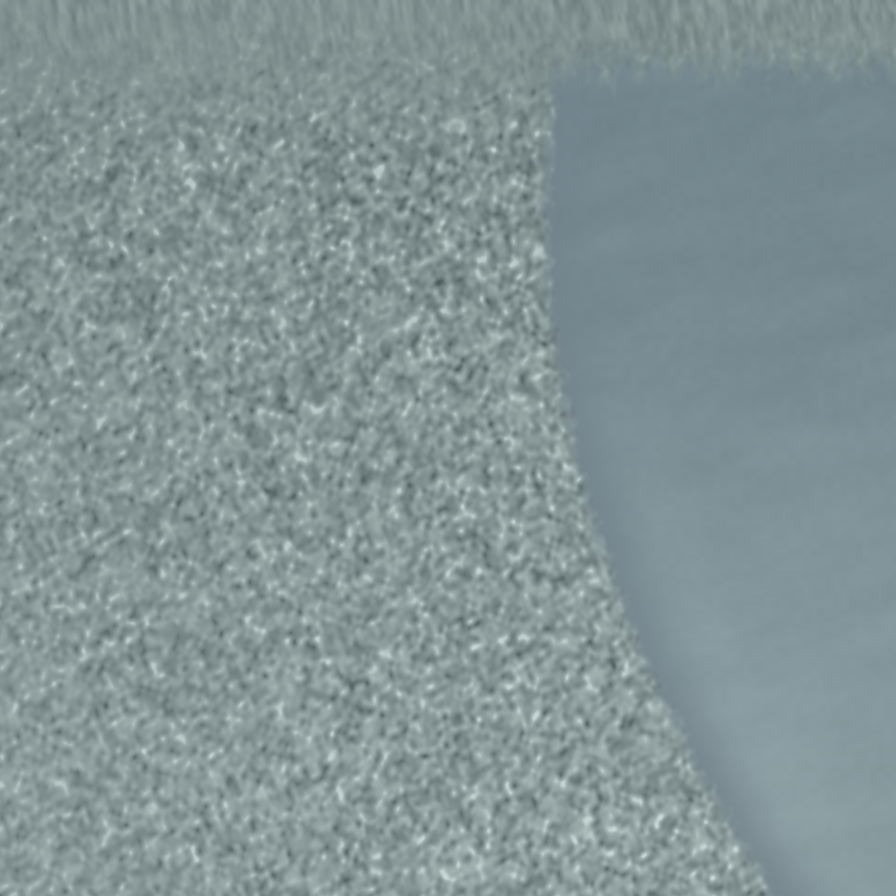
Reproduce this texture procedurally as a Shadertoy shader.

```glsl
#define GRAIN_SCALE 135.0
#define GRAIN_CONTRAST 0.37
#define EDGE_LEFT 0.608
#define EDGE_BEND 0.433
#define EDGE_APEX 0.77
#define TOP_EDGE 0.925
#define GRAIN_LOW vec3(0.540, 0.602, 0.600)
#define GRAIN_HIGH vec3(0.503, 0.565, 0.562)
#define SMOOTH_LOW vec3(0.535, 0.608, 0.625)
#define SMOOTH_HIGH vec3(0.450, 0.528, 0.560)
#define RIM_COLOR vec3(0.450, 0.512, 0.548)

float hash(vec2 p) {
    vec3 q = fract(vec3(p.xyx) * 0.1031);
    q += dot(q, q.yzx + 33.33);
    return fract((q.x + q.y) * q.z);
}

float noise(vec2 p) {
    vec2 i = floor(p), f = fract(p);
    f = f * f * (3.0 - 2.0 * f);
    return mix(mix(hash(i), hash(i + vec2(1, 0)), f.x),
               mix(hash(i + vec2(0, 1)), hash(i + vec2(1, 1)), f.x), f.y);
}

float fbm(vec2 p) {
    float sum = 0.0, amp = 0.5;
    for (int i = 0; i < 4; i++) {
        sum += amp * noise(p);
        p = mat2(1.6, 1.2, -1.2, 1.6) * p + 17.3;
        amp *= 0.5;
    }
    return sum / 0.9375;
}

// Compact slanted flecks: two rotated layers, centred on zero
float grain(vec2 uv) {
    vec2 p = uv * GRAIN_SCALE;
    p += 0.4 * vec2(noise(p * 0.5), noise(p * 0.5 + 41.0));
    float a = noise(mat2(0.95, 0.25, -0.40, 0.75) * p);
    float b = noise(mat2(1.05, -0.50, 0.45, 0.90) * p + 73.0);
    return 0.52 * a + 0.48 * b - 0.5;
}

// Rough material, blurring into upright streaks near the top
vec3 roughSurface(vec2 uv) {
    float topBlur = smoothstep(0.86, 1.0, uv.y + 0.03 * (noise(uv * 30.0) - 0.5));
    float g = grain(uv);
    vec2 leaning = vec2(uv.x + 0.12 * uv.y, uv.y);
    float streak = noise(leaning * vec2(150.0, 55.0)) * 0.6
                 + noise(leaning * vec2(230.0, 100.0) + 9.0) * 0.4 - 0.5;
    float contrast = GRAIN_CONTRAST * mix(0.75, 1.0, smoothstep(0.0, 0.6, uv.x));
    contrast *= mix(1.0, 0.6, smoothstep(0.80, 0.93, uv.y));
    float detail = mix(g * contrast, streak * 0.15, topBlur);

    // Sparse bright glints and dark pits
    float glint = smoothstep(0.20, 0.42, g) * 0.07;
    float pit = smoothstep(0.26, 0.44, -g) * 0.04;
    detail += (glint - pit) * (1.0 - topBlur);

    vec3 col = mix(GRAIN_LOW, GRAIN_HIGH, smoothstep(0.0, 1.0, uv.y));
    col += 0.025 * (fbm(uv * 12.0) - 0.5);
    col += 0.010 * smoothstep(0.35, 0.65, uv.x) * (1.0 - topBlur);
    return col + detail * vec3(0.97, 1.0, 0.98);
}

// Smooth panel with faint slanted clouds
vec3 smoothSurface(vec2 uv, float inside) {
    vec3 col = mix(SMOOTH_LOW, SMOOTH_HIGH, smoothstep(0.0, 0.9, uv.y));
    vec2 slanted = vec2(uv.x, uv.y - 0.22 * uv.x);
    col += 0.040 * (fbm(slanted * vec2(9.0, 26.0)) - 0.5);
    col += 0.012 * (noise(uv * 120.0) - 0.5);
    float sheen = exp(-pow((inside - 0.075) / 0.04, 2.0));
    col += 0.014 * sheen * smoothstep(0.65, 0.35, uv.y);
    float rim = exp(-pow(max(inside, 0.0) / 0.035, 2.0));
    return mix(col, RIM_COLOR, 0.75 * rim);
}

void mainImage(out vec4 fragColor, in vec2 fragCoord) {
    vec2 uv = fragCoord / iResolution.xy;

    // Approximate distance to the parabolic left edge
    float drop = uv.y - EDGE_APEX;
    float slope = 2.0 * EDGE_BEND * drop;
    float inside = (uv.x - EDGE_LEFT - EDGE_BEND * drop * drop)
                 / sqrt(1.0 + slope * slope);

    // Ragged edges follow the grain and the streaks
    float ragged = inside + 0.010 * (noise(uv * 110.0) - 0.5);
    float fringe = TOP_EDGE - uv.y + 0.030 * (noise(uv * vec2(140.0, 35.0)) - 0.5);
    float panel = smoothstep(-0.010, 0.012, ragged)
                * smoothstep(-0.028, 0.030, fringe);

    vec3 col = mix(roughSurface(uv), smoothSurface(uv, inside), panel);
    fragColor = vec4(clamp(col, 0.0, 1.0), 1.0);
}
```
